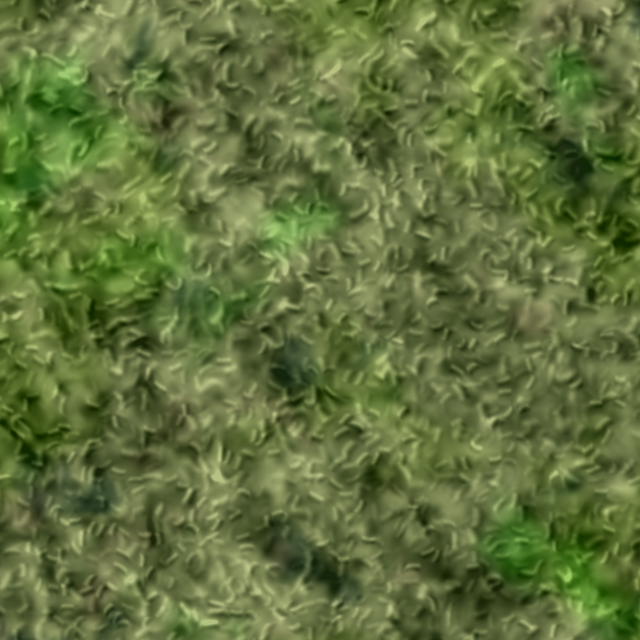
This texture is drawn by a WebGL 1 fragment shader. Its source:

```glsl
precision highp float;
// Draws rough, sunlit turf: short curled blades, mossy patches and dark hollows.
uniform vec2 u_resolution;

// Colours
const vec3 SHADE = vec3(0.22, 0.27, 0.12);
const vec3 SUNLIT = vec3(0.62, 0.66, 0.44);
const vec3 LUSH_SHIFT = vec3(-0.03, 0.01, -0.075);
const vec3 VIVID_SHIFT = vec3(-0.10, 0.04, -0.08);
const vec3 STRAW_SHIFT = vec3(0.035, 0.0, 0.02);
const vec3 HOLLOW_SHIFT = vec3(-0.02, 0.0, 0.04);

// Sizes, as repeats across the canvas
const float PATCH_SCALE = 7.0;
const float CLUMP_SCALE = 22.0;
const float GRAIN_SCALE = 50.0;
const float LONG_BLADES = 33.0;
const float SHORT_BLADES = 46.0;

// Tone: 0 is shade, 1 is sunlit
const float MEAN_TONE = 0.39;
const float PATCH_CONTRAST = 0.60;
const float CLUMP_CONTRAST = 0.72;
const float GRAIN_CONTRAST = 0.72;
const float BLADE_CONTRAST = 0.31;
const float HOLLOW_DEPTH = 0.36;

// Blade shape, in cells
const float BLADE_WIDTH = 0.18;
const float BLADE_LENGTH = 0.30;
const float BLADE_LEAN = 1.2;
const float BLADE_SPREAD = 2.6;
const float SHADOW_STRENGTH = 0.55;

float hash(vec2 p) {
  return fract(sin(dot(p, vec2(127.1, 311.7))) * 43758.5453);
}

float noise(vec2 p) {
  vec2 cell = floor(p);
  vec2 f = fract(p);
  f = f * f * (3.0 - 2.0 * f);
  return mix(mix(hash(cell), hash(cell + vec2(1.0, 0.0)), f.x),
             mix(hash(cell + vec2(0.0, 1.0)), hash(cell + 1.0), f.x), f.y);
}

float fbm(vec2 p) {
  float sum = 0.0;
  float weight = 0.55;
  for (int i = 0; i < 3; i++) {
    sum += weight * noise(p);
    p = mat2(1.6, 1.2, -1.2, 1.6) * p + 17.3;
    weight *= 0.5;
  }
  return sum / 0.9625;
}

// Short strokes, each with a lit ridge and a shadow along one side
float blades(vec2 p, float seed) {
  vec2 home = floor(p);
  float sum = 0.0;
  for (int y = -1; y <= 1; y++) {
    for (int x = -1; x <= 1; x++) {
      vec2 cell = home + vec2(float(x), float(y));
      vec2 key = cell + seed;
      vec2 root = cell + 0.1 + 0.8 * vec2(hash(key), hash(key + 31.7));
      float angle = BLADE_LEAN + BLADE_SPREAD * (hash(key + 57.1) - 0.5);
      vec2 along = vec2(cos(angle), sin(angle));
      vec2 d = p - root;
      vec2 q = vec2(dot(d, along), dot(d, vec2(-along.y, along.x)));
      q.y += (hash(key + 83.9) - 0.5) * q.x * q.x;
      float beyond = max(abs(q.x) - BLADE_LENGTH, 0.0);
      float ridge = length(vec2(beyond, q.y)) / BLADE_WIDTH;
      float side = length(vec2(beyond, q.y + 1.8 * BLADE_WIDTH)) / BLADE_WIDTH;
      float strength = hash(key + 101.3);
      strength = 0.1 + 1.5 * strength * strength;
      sum += strength * (exp(-ridge * ridge) - SHADOW_STRENGTH * exp(-side * side));
    }
  }
  return sum;
}

void main() {
  vec2 uv = gl_FragCoord.xy / min(u_resolution.x, u_resolution.y);

  // Bend the ground so that no grid shows
  vec2 warp = vec2(noise(uv * 19.0 + 3.1), noise(uv * 19.0 + 41.7)) - 0.5;
  vec2 ground = uv + 0.014 * warp;
  vec2 turned = mat2(0.8, 0.6, -0.6, 0.8) * ground;

  // Layers of light and shade
  float tone = MEAN_TONE;
  tone += PATCH_CONTRAST * (fbm(turned * PATCH_SCALE + 5.0) - 0.5);
  tone += CLUMP_CONTRAST * (noise(turned * CLUMP_SCALE + 11.0) - 0.5);
  tone += GRAIN_CONTRAST * (noise(ground * GRAIN_SCALE + 23.0) - 0.5);
  tone += BLADE_CONTRAST * blades(ground * LONG_BLADES, 7.0);
  tone += BLADE_CONTRAST * blades(turned * SHORT_BLADES, 211.0);

  // Deep gaps between tufts
  float hollow = smoothstep(0.62, 0.80, fbm(turned * 8.0 + 71.0));
  tone = mix(tone, tone * 0.5, 0.6 * hollow) - HOLLOW_DEPTH * hollow;
  tone = clamp(tone, -0.32, 1.25);

  // Hue patches
  float lush = smoothstep(0.42, 0.68, fbm(turned * 4.5 + 131.0));
  float vivid = smoothstep(0.60, 0.85, fbm(turned * 5.0 + 167.0));
  float straw = smoothstep(0.58, 0.78, fbm(turned * 11.0 + 193.0));
  vec3 color = mix(SHADE, SUNLIT, tone);
  color += LUSH_SHIFT * lush + VIVID_SHIFT * vivid;
  color += STRAW_SHIFT * straw * (1.0 - lush) + HOLLOW_SHIFT * hollow;

  gl_FragColor = vec4(clamp(color, 0.0, 1.0), 1.0);
}
```
